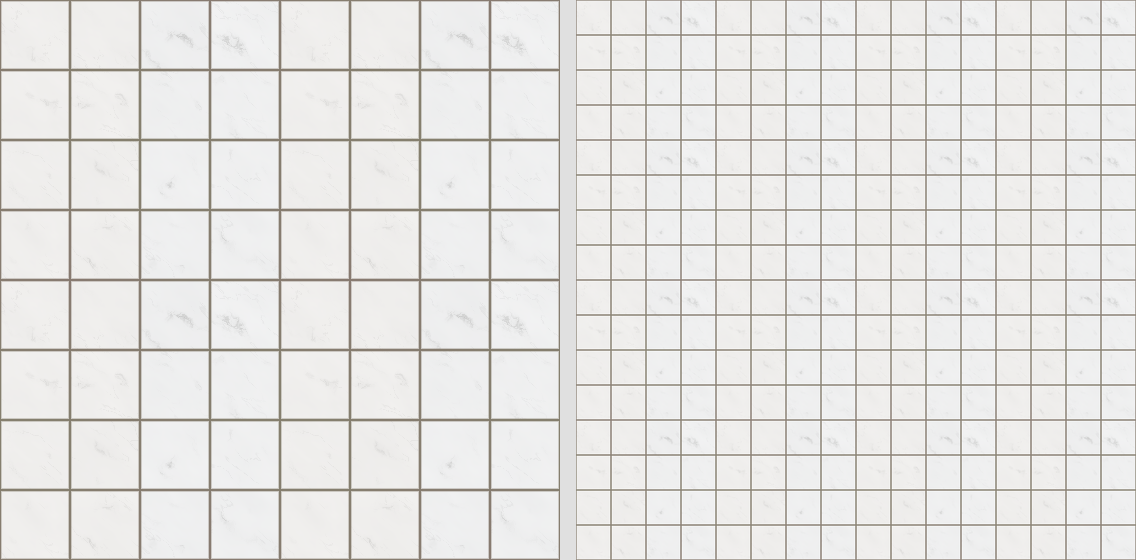
Left, the tile; right, the same tile 2 across and 2 down.
Reproduce this texture procedurally as a WebGL 1 fragment shader.

```glsl
precision highp float;
// Pale marble wall tiles with faint grey diagonal veins and brown grout.
uniform vec2 u_resolution;

const float TILES = 8.0;           // tiles across and down
const float SLAB = 4.0;            // veining recurs after this many tiles
const float GROUT_CORE = 0.008;    // solid half width, in tiles
const float GROUT_SOFT = 0.022;    // fade beyond the core, in tiles
const float VEIN_SLOPE = -0.72;    // mean vein angle in radians
const float VEIN_DEPTH = 0.40;
const float HAIRLINE_DEPTH = 0.035;
const float CLOUD_DEPTH = 0.022;
const int WISPS = 4;               // vein patches per tile
const float TAU = 6.2831853;

const vec3 WARM_MARBLE = vec3(0.938, 0.932, 0.924);
const vec3 COOL_MARBLE = vec3(0.936, 0.939, 0.942);
const vec3 VEIN_GREY = vec3(0.56, 0.56, 0.55);
const vec3 GROUT_BROWN = vec3(0.53, 0.48, 0.44);
const vec3 GROUT_OLIVE = vec3(0.52, 0.50, 0.43);

float hash(vec2 p) {
  vec3 q = fract(p.xyx * vec3(0.1031, 0.1030, 0.0973));
  q += dot(q, q.yzx + 33.33);
  return fract((q.x + q.y) * q.z);
}

float noise(vec2 p) {
  vec2 i = floor(p), f = fract(p);
  f = f * f * (3.0 - 2.0 * f);
  return mix(mix(hash(i), hash(i + vec2(1.0, 0.0)), f.x),
             mix(hash(i + vec2(0.0, 1.0)), hash(i + 1.0), f.x), f.y);
}

float fbm(vec2 p) {
  float sum = 0.0, amp = 0.5;
  for (int i = 0; i < 4; i++) {
    sum += amp * noise(p);
    p = p * 2.03 + 17.3;
    amp *= 0.5;
  }
  return sum / 0.9375;
}

vec2 rotate(vec2 p, float a) {
  return vec2(cos(a) * p.x + sin(a) * p.y, cos(a) * p.y - sin(a) * p.x);
}

// Thin bright crests where the noise crosses its middle value.
float ridge(vec2 p, float width) {
  return 1.0 - smoothstep(0.0, width, abs(fbm(p) - 0.5));
}

// Scattered, broken vein patches inside one tile.
float wisps(vec2 pos, vec2 id, float richness) {
  float sum = 0.0;
  vec2 seed = id * 13.0 + 40.0;
  vec2 bend = vec2(fbm(pos * 6.0 + seed), fbm(pos * 6.0 + seed + 9.0)) - 0.5;
  for (int i = 0; i < WISPS; i++) {
    vec2 key = seed + float(i) * vec2(3.0, 7.0);
    vec2 centre = 0.12 + 0.76 * vec2(hash(key), hash(key + 1.7));
    float angle = VEIN_SLOPE + 0.9 * (hash(key + 4.1) - 0.5);
    float size = hash(key + 6.3);
    vec2 q = rotate(pos - centre + 0.22 * bend, angle);
    vec2 extent = vec2(mix(0.05, 0.24, size * size), mix(0.03, 0.045, size));
    float patchMask = exp(-dot(q / extent, q / extent));
    float strands = ridge(q * vec2(9.0, 26.0) + key, 0.13);
    float strength = hash(key + 8.9);
    sum += patchMask * (0.25 + 0.75 * strands) * strength * strength;
  }
  return min(sum * richness, 1.0);
}

void main() {
  vec2 p = gl_FragCoord.xy / u_resolution * TILES;
  vec2 pos = fract(p);
  vec2 id = mod(floor(p), SLAB);

  // Marble body: warm columns beside cooler, more veined ones
  float coolness = 0.5 - 0.5 * cos(TAU * (id.x - 0.5) / SLAB);
  float tone = hash(id + 71.0) - 0.5;
  vec3 color = mix(WARM_MARBLE, COOL_MARBLE, coolness) + 0.008 * tone;
  vec2 grain = rotate(pos, VEIN_SLOPE) + id * 11.0 + 30.0;
  color += CLOUD_DEPTH * (fbm(grain * vec2(2.0, 4.0)) - 0.5);

  // Barely visible hairlines, then the darker wisps
  float hairPatch = smoothstep(0.5, 0.75, noise(grain * 3.0 + 5.0));
  color -= HAIRLINE_DEPTH * hairPatch * ridge(grain * vec2(2.0, 7.0), 0.025);
  float vein = wisps(pos, id, mix(0.55, 1.2, coolness));
  color = mix(color, VEIN_GREY, VEIN_DEPTH * vein);

  // Grout centred on the tile borders, drifting gently in hue
  vec2 border = min(pos, 1.0 - pos);
  float pixel = TILES / min(u_resolution.x, u_resolution.y);
  float edge = GROUT_CORE + max(GROUT_SOFT, pixel);
  float joint = 1.0 - smoothstep(GROUT_CORE, edge, min(border.x, border.y));
  vec2 wave = TAU * p / TILES;
  float olive = 0.5 + 0.25 * sin(wave.x * 2.0 + wave.y) - 0.25 * cos(wave.y * 2.0);
  color = mix(color, mix(GROUT_BROWN, GROUT_OLIVE, olive), joint);

  gl_FragColor = vec4(color, 1.0);
}
```
